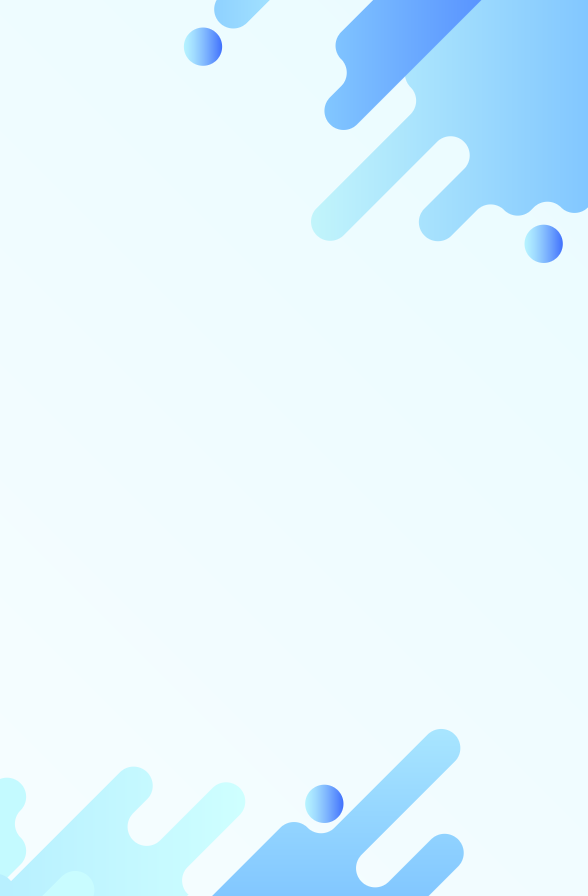
Write a WebGL 1 fragment shader that draws this background.

```glsl
precision highp float;
// Pale diagonal backdrop with liquid, round-ended stripes in two corners and gradient balls.
// Each blob is a union of 45 degree stripes in a lattice whose unit is the stripe half-width;
// tips are convex caps, gaps are concave notches of the same radius.

uniform vec2 u_resolution;

#define CANVAS vec2(5.04, 7.68)
#define RADIUS 0.164
#define OVERLAP 0.05
#define UP 1.0
#define DOWN -1.0
#define PALE_CYAN vec3(0.76, 0.96, 0.985)
#define SKY vec3(0.51, 0.78, 1.0)
#define DEEP_BLUE vec3(0.35, 0.58, 1.0)
#define BALL_LIGHT vec3(0.71, 0.95, 1.0)
#define BALL_DARK vec3(0.25, 0.44, 0.99)

// Lattice coordinates: x across the stripes, y from the tip into the stripe.
vec2 lattice(vec2 p, vec2 anchor, float direction) {
  vec2 d = (p - anchor) / RADIUS;
  return vec2(d.x - d.y, (d.x + d.y) * direction) * 0.70711;
}

// Endless stripe with a round tip.
float cap(vec2 q, vec2 tip) {
  q -= tip;
  return length(vec2(q.x, min(q.y, 0.0))) - 1.0;
}

// Endless stripe with a hollow tip; side -1 or 1 keeps one half, 0 keeps both.
float notch(vec2 q, vec2 center, float side) {
  q -= center;
  float across = abs(q.x - 0.5 * side) - (1.0 - 0.5 * abs(side)) - OVERLAP;
  return max(max(across, -q.y), 1.0 - length(q));
}

float topWave(vec2 q) {
  float d = min(cap(q, vec2(0.0)), cap(q, vec2(4.0, 3.97)));
  d = min(d, notch(q, vec2(2.0, 6.9), 0.0));
  // Stepped S-shaped ends on both flanks
  d = min(d, min(cap(q, vec2(-2.0, 8.94)), notch(q, vec2(-2.0, 6.94), 1.0)));
  for (int i = 0; i < 2; i++) {
    vec2 hollow = vec2(6.0, 5.86) + float(i) * vec2(2.0, 2.2);
    d = min(d, notch(q, hollow, -1.0));
    d = min(d, cap(q, hollow + vec2(0.0, 2.0)));
  }
  return d;
}

float topStreak(vec2 q) {
  float d = min(cap(q, vec2(0.0)), cap(q, vec2(-2.0, 2.82)));
  return min(d, notch(q, vec2(-2.0, 0.82), 1.0));
}

float cornerDrip(vec2 q) {
  float d = min(cap(q, vec2(0.0)), cap(q, vec2(2.0, 2.0)));
  return min(d, notch(q, vec2(2.0, 0.0), -1.0));
}

float leftSplash(vec2 q) {
  float d = min(cap(q, vec2(0.0)), cap(q, vec2(4.0, -2.84)));
  d = min(d, notch(q, vec2(2.0, 1.03), 0.0));
  d = min(d, notch(q, vec2(6.0, 1.0), -1.0));
  return min(d, cap(q, vec2(-1.13, 9.05)));
}

float middleSplash(vec2 q) {
  float d = min(cap(q, vec2(0.0)), notch(q, vec2(0.0, -2.0), 1.0));
  d = min(d, cap(q, vec2(2.0, -8.88)));
  d = min(d, notch(q, vec2(4.0, -2.0), 0.0));
  return min(d, cap(q, vec2(6.0, -5.13)));
}

// Antialiased fill; distance is in lattice units.
void paint(inout vec3 color, float dist, vec3 fill) {
  float pixels = dist * RADIUS * u_resolution.y / CANVAS.y;
  color = mix(color, fill, clamp(0.5 - pixels, 0.0, 1.0));
}

vec3 ramp(vec3 from, vec3 to, float start, float end, float x) {
  return mix(from, to, clamp((x - start) / (end - start), 0.0, 1.0));
}

void ball(inout vec3 color, vec2 p, vec2 center) {
  vec2 d = (p - center) / RADIUS;
  float shade = clamp(0.5 + 0.5 * d.x, 0.0, 1.0);
  paint(color, length(d) - 1.0, mix(BALL_LIGHT, BALL_DARK, pow(shade, 1.3)));
}

void main() {
  vec2 p = gl_FragCoord.xy / u_resolution * CANVAS;

  // Backdrop, coolest at the upper right
  float diagonal = (p.x + p.y) / (CANVAS.x + CANVAS.y);
  vec3 color = mix(vec3(0.965, 0.992, 1.0), vec3(0.915, 0.985, 1.0), diagonal);

  // Upper shapes
  paint(color, topWave(lattice(p, vec2(2.83, 5.78), UP)),
        ramp(PALE_CYAN, SKY, 2.67, 5.04, p.x));
  paint(color, topStreak(lattice(p, vec2(2.945, 6.73), UP)),
        ramp(SKY, DEEP_BLUE, 2.78, 4.12, p.x));
  paint(color, cap(lattice(p, vec2(2.0, 7.6), UP), vec2(0.0)),
        ramp(vec3(0.56, 0.82, 1.0), vec3(0.63, 0.88, 1.0), 1.84, 2.31, p.x));

  // Lower shapes
  paint(color, cornerDrip(lattice(p, vec2(0.06, 0.85), DOWN)), vec3(0.77, 0.98, 1.0));
  paint(color, leftSplash(lattice(p, vec2(1.145, 0.945), DOWN)),
        ramp(vec3(0.72, 0.94, 1.0), vec3(0.81, 1.0, 1.0), 0.0, 2.1, p.x));
  paint(color, cap(lattice(p, vec2(0.645, 0.05), DOWN), vec2(0.0)), vec3(0.79, 0.99, 1.0));
  paint(color, middleSplash(lattice(p, vec2(2.52, 0.47), DOWN)),
        ramp(SKY, vec3(0.66, 0.9, 1.0), 0.0, 1.43, p.y));

  ball(color, p, vec2(1.74, 7.28));
  ball(color, p, vec2(4.66, 5.59));
  ball(color, p, vec2(2.78, 0.79));

  gl_FragColor = vec4(color, 1.0);
}
```
